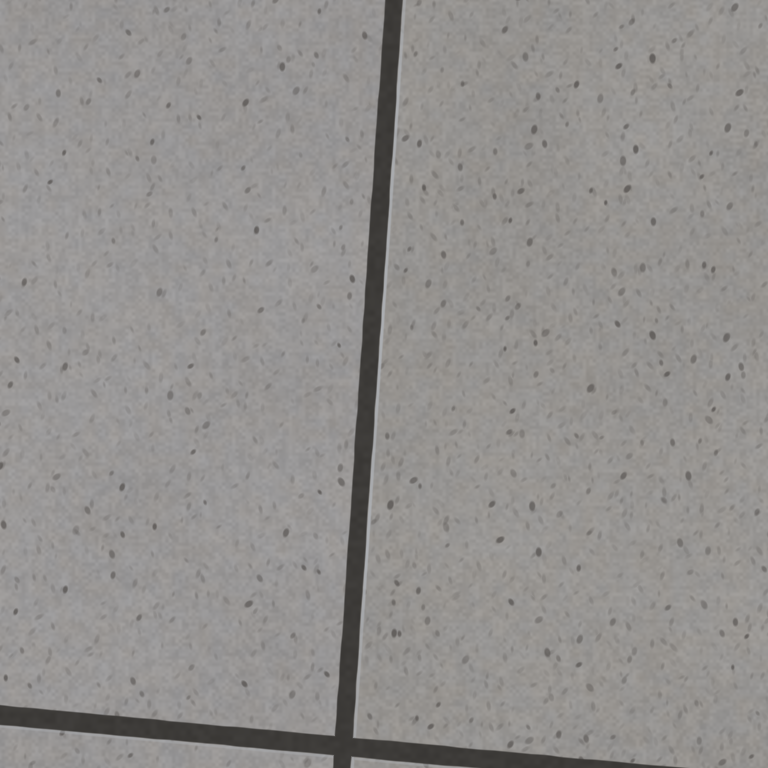
Give the GLSL for this texture, as a WebGL 1 fragment shader.

```glsl
precision highp float;

uniform vec2 u_resolution;

const vec3 TILE_COOL = vec3(0.598, 0.590, 0.587);
const vec3 TILE_WARM = vec3(0.588, 0.578, 0.565);
const vec3 GROUT = vec3(0.238, 0.230, 0.220);
const vec3 SPECK = vec3(0.340, 0.325, 0.315);
const vec3 LIT_EDGE = vec3(0.675, 0.685, 0.700);
const vec2 TILE_PITCH = vec2(1.20, 1.30);
const vec2 JOINT_HALF = vec2(0.0115, 0.0125);

float hash(vec2 p) {
  return fract(sin(dot(p, vec2(127.1, 311.7))) * 43758.5453);
}

float valueNoise(vec2 p) {
  vec2 i = floor(p);
  vec2 f = fract(p);
  f = f * f * (3.0 - 2.0 * f);
  float low = mix(hash(i), hash(i + vec2(1.0, 0.0)), f.x);
  float high = mix(hash(i + vec2(0.0, 1.0)), hash(i + vec2(1.0, 1.0)), f.x);
  return mix(low, high, f.y);
}

// Skewed axes whose zero lines are the joint centres
vec2 jointSpace(vec2 p) {
  return vec2(p.x - 0.445 - 0.068 * p.y, p.y - 0.069 + 0.0915 * p.x);
}

// Scattered, slightly leaning oval flecks; radius is in canvas units
float flecks(vec2 p, float cells, float density, vec2 radius, float soft, float seed) {
  vec2 base = floor(p * cells);
  float cover = 0.0;
  for (int y = -1; y <= 1; y++) {
    for (int x = -1; x <= 1; x++) {
      vec2 cell = base + vec2(float(x), float(y));
      vec2 key = cell + seed;
      vec2 centre = (cell + vec2(hash(key + 3.1), hash(key + 7.7))) / cells;
      float lean = (hash(key + 13.3) - 0.4) * 1.8;
      float c = cos(lean);
      float s = sin(lean);
      vec2 d = p - centre;
      d = vec2(c * d.x - s * d.y, s * d.x + c * d.y);
      vec2 size = radius * mix(0.6, 1.25, hash(key + 19.9));
      float dist = (length(d / size) - 1.0) * size.x;
      float present = step(hash(key), density);
      float strength = mix(0.35, 1.0, hash(key + 29.3));
      cover = max(cover, present * strength * (1.0 - smoothstep(-soft, soft, dist)));
    }
  }
  return cover;
}

// Thin bright band centred at a given offset from a joint
float band(float x, float centre, float halfWidth, float soft) {
  return 1.0 - smoothstep(halfWidth - soft, halfWidth + soft, abs(x - centre));
}

void main() {
  vec2 p = gl_FragCoord.xy / u_resolution;
  float pixel = 1.0 / min(u_resolution.x, u_resolution.y);
  float soft = max(0.0014, 0.75 * pixel);

  vec2 g = jointSpace(p);
  vec2 tile = floor(g / TILE_PITCH);
  vec2 offset = g - TILE_PITCH * floor(g / TILE_PITCH + 0.5);
  float warmth = 1.0 - mod(tile.x, 2.0);

  // Glazed body with broad mottling and fine grain
  vec3 color = mix(TILE_COOL, TILE_WARM, warmth * 0.8);
  color += 0.022 * (valueNoise(p * 6.0 + tile * 17.0) - 0.5);
  color += 0.028 * (valueNoise(p * vec2(95.0, 80.0)) - 0.5);
  color += 0.050 * (valueNoise(p * 230.0 + 41.0) - 0.5);
  float tint = valueNoise(p * 60.0 + 83.0) - 0.5;
  color += tint * vec3(0.010, 0.0, -0.014);

  // Faint and dark flecks, denser on alternate tiles
  vec2 grain = p + tile * 5.0;
  float faint = flecks(grain, 54.0, 0.46 + 0.14 * warmth, vec2(0.0023, 0.0050), soft, 11.0);
  float dark = flecks(grain, 27.0, 0.32 + 0.14 * warmth, vec2(0.0032, 0.0050), soft, 57.0);
  color = mix(color, SPECK, 0.32 * faint);
  color = mix(color, SPECK, 0.80 * dark);

  // Light caught on the right and lower sides of the joints
  float shine = 0.55 + 0.45 * valueNoise(vec2(p.y * 7.0, 2.0));
  float litRight = band(offset.x, JOINT_HALF.x + 0.0022, 0.0020, soft) * shine;
  float litBelow = band(offset.y, -JOINT_HALF.y - 0.0020, 0.0018, soft) * 0.45;
  color = mix(color, LIT_EDGE, max(litRight, litBelow));

  // Dark joints with slightly uneven borders
  vec2 wobble = vec2(valueNoise(vec2(p.y * 45.0, 5.0)), valueNoise(vec2(p.x * 45.0, 9.0))) - 0.5;
  vec2 edge = abs(offset) - JOINT_HALF + 0.0010 * wobble;
  float joint = 1.0 - smoothstep(-soft, soft, min(edge.x, edge.y));
  vec3 grout = GROUT + 0.030 * (valueNoise(p * 130.0) - 0.5);
  color = mix(color, grout, joint);

  gl_FragColor = vec4(color, 1.0);
}
```
